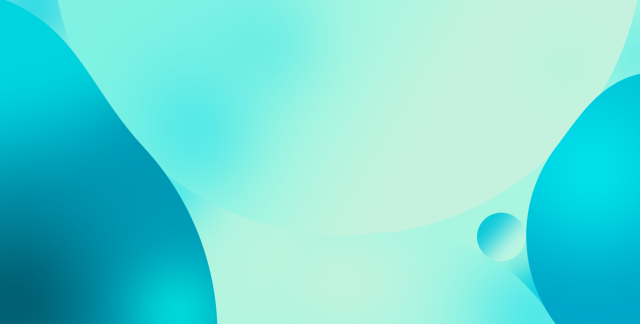
Write a WebGL 2 fragment shader that draws this background.

```glsl
#version 300 es
precision highp float;

uniform vec2 u_resolution;
out vec4 fragColor;

const vec3 CREAM = vec3(0.77, 0.95, 0.87);
const vec3 MINT = vec3(0.66, 0.965, 0.88);
const vec3 AQUA = vec3(0.30, 0.91, 0.91);
const vec3 CYAN = vec3(0.0, 0.83, 0.87);
const vec3 TEAL = vec3(0.0, 0.60, 0.71);
const vec3 DEEP = vec3(0.0, 0.36, 0.43);

float circle(vec2 p, vec2 center, float radius) {
    return length(p - center) - radius;
}

float smoothUnion(float a, float b, float k) {
    float h = max(k - abs(a - b), 0.0) / k;
    return min(a, b) - h * h * k * 0.25;
}

// Soft round falloff, stretched by size
float glow(vec2 p, vec2 center, vec2 size) {
    vec2 q = (p - center) / size;
    return exp(-dot(q, q));
}

// Antialiased coverage of a distance field
float fill(float d) {
    float pixel = 1.0 / u_resolution.y;
    return 1.0 - smoothstep(-0.75 * pixel, 0.75 * pixel, d);
}

vec3 backdrop(vec2 p) {
    vec3 c = mix(MINT, CREAM, 0.6 * glow(p, vec2(0.85, 0.18), vec2(0.3)));
    c = mix(c, vec3(0.22, 0.86, 0.90), glow(p, vec2(0.10, 0.98), vec2(0.16)));
    c = mix(c, AQUA, 0.9 * glow(p, vec2(0.53, 0.42), vec2(0.13)));
    c = mix(c, vec3(0.08, 0.83, 0.88), glow(p, vec2(1.65, 0.10), vec2(0.10)));
    return mix(c, AQUA, 0.5 * glow(p, vec2(1.97, 0.83), vec2(0.15)));
}

vec3 bigDisc(vec2 p) {
    float t = p.x + 0.6 * (1.0 - p.y);
    vec3 c = mix(vec3(0.50, 0.95, 0.89), MINT, smoothstep(0.55, 1.2, t));
    c = mix(c, CREAM, smoothstep(1.1, 1.6, t));
    c = mix(c, AQUA, 0.85 * glow(p, vec2(0.60, 0.60), vec2(0.20, 0.22)));
    c = mix(c, AQUA, 0.5 * glow(p, vec2(0.82, 0.86), vec2(0.18)));
    return mix(c, MINT, 0.3 * glow(p, vec2(1.74, 0.80), vec2(0.12)));
}

vec3 lowerDisc(vec2 p) {
    vec3 c = mix(MINT, CREAM, 0.85 * glow(p, vec2(1.05, 0.13), vec2(0.24, 0.16)));
    return mix(c, AQUA, 0.95 * glow(p, vec2(1.66, 0.02), vec2(0.22, 0.20)));
}

vec3 leftBlob(vec2 p) {
    vec3 c = mix(TEAL, CYAN, smoothstep(0.38, 0.82, p.y - 0.25 * p.x + 0.05));
    c = mix(c, TEAL, 0.75 * glow(p, vec2(0.45, 0.52), vec2(0.15, 0.18)));
    c = mix(c, DEEP, 0.95 * glow(p, vec2(0.04, 0.06), vec2(0.27, 0.28)));
    return mix(c, vec3(0.0, 0.84, 0.85), glow(p, vec2(0.55, 0.03), vec2(0.16, 0.17)));
}

vec3 rightBlob(vec2 p) {
    vec3 c = mix(vec3(0.0, 0.65, 0.78), vec3(0.0, 0.76, 0.84), smoothstep(0.05, 0.5, p.y));
    return mix(c, vec3(0.0, 0.88, 0.92), glow(p, vec2(1.82, 0.48), vec2(0.22, 0.23)));
}

void main() {
    vec2 p = gl_FragCoord.xy / u_resolution * vec2(1.969, 1.0);
    vec3 color = backdrop(p);

    // Pale discs
    color = mix(color, bigDisc(p), fill(circle(p, vec2(1.069, 1.182), 0.910)));
    float lower = fill(circle(p, vec2(1.218, -0.279), 0.564));
    color = mix(color, lowerDisc(p), lower * smoothstep(0.75, 1.05, p.x));

    // Saturated side blobs, each two circles melted together
    float left = smoothUnion(circle(p, vec2(-0.167, 0.546), 0.490),
                             circle(p, vec2(-0.182, -0.033), 0.851), 0.123);
    color = mix(color, leftBlob(p), fill(left));
    float right = smoothUnion(circle(p, vec2(2.021, 0.536), 0.241),
                              circle(p, vec2(2.074, 0.272), 0.455), 0.07);
    color = mix(color, rightBlob(p), fill(right));

    // Small bead lit from the lower right
    vec2 bead = (p - vec2(1.542, 0.269)) / 0.0745;
    float shade = smoothstep(-0.9, 0.75, dot(bead, vec2(0.75, -0.66)));
    color = mix(color, mix(vec3(0.05, 0.79, 0.86), vec3(0.72, 0.96, 0.89), shade),
                fill((length(bead) - 1.0) * 0.0745));

    fragColor = vec4(color, 1.0);
}
```
